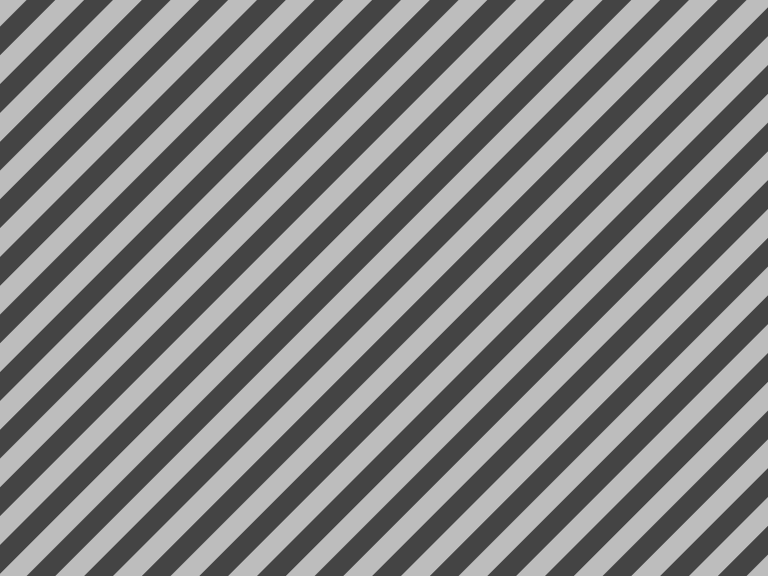
Reproduce this pattern procedurally as a Shadertoy shader.

```glsl
#define REPEATS_DOWN 10.0   // stripe pairs along the canvas height
#define LIGHT_SHARE 0.5     // part of each pair that is light
#define LIGHT_CENTER 0.211  // middle of a light stripe, in pairs
#define DARK_GRAY vec3(0.267)
#define LIGHT_GRAY vec3(0.741)

// Signed distance to the nearest stripe edge, positive inside light stripes
float stripeDistance(vec2 p) {
    float phase = (p.x - p.y) * REPEATS_DOWN - LIGHT_CENTER;
    float fromCenter = abs(fract(phase + 0.5) - 0.5);
    float pairWidth = inversesqrt(2.0) / REPEATS_DOWN;
    return (0.5 * LIGHT_SHARE - fromCenter) * pairWidth;
}

void mainImage(out vec4 fragColor, in vec2 fragCoord) {
    // Canvas height is one unit
    vec2 p = fragCoord / iResolution.y;

    // Linear edge coverage, one pixel wide across the edge
    float light = clamp(stripeDistance(p) * iResolution.y + 0.5, 0.0, 1.0);

    fragColor = vec4(mix(DARK_GRAY, LIGHT_GRAY, light), 1.0);
}
```
